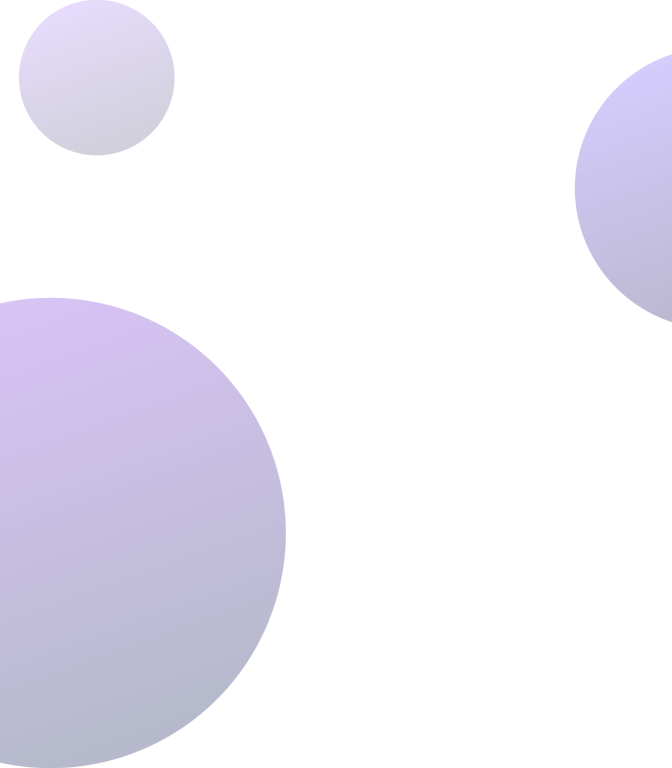
Write a Shadertoy shader that draws this background.

```glsl
// Three soft lavender discs on a white ground, two of them cut by the frame.
// Each disc is a circle distance function with a smoothed edge, filled by a
// linear gradient that runs down and slightly to the right.

const vec3 WHITE = vec3(1.0);
const vec2 GRADIENT_DIR = vec2(0.34, -0.94);

// Signed distance to a circle, negative inside
float circleDistance(vec2 p, vec2 center, float radius) {
    return length(p - center) - radius;
}

// Linear blend across a disc, from its upper left to its lower right
vec3 discGradient(vec2 p, vec2 center, float radius, vec3 startColor, vec3 endColor) {
    float along = dot(p - center, GRADIENT_DIR) / radius;
    return mix(startColor, endColor, clamp(0.5 + 0.5 * along, 0.0, 1.0));
}

// Lay one gradient disc over the colour below it
vec3 paintDisc(vec3 below, vec2 p, float pixel, vec2 center, float radius,
               vec3 startColor, vec3 endColor) {
    float edge = circleDistance(p, center, radius);
    float coverage = 1.0 - smoothstep(-0.75 * pixel, 0.75 * pixel, edge);
    vec3 fill = discGradient(p, center, radius, startColor, endColor);
    return mix(below, fill, coverage);
}

void mainImage(out vec4 fragColor, in vec2 fragCoord) {
    // One unit is the canvas height
    vec2 p = fragCoord / iResolution.y;
    float pixel = 1.0 / iResolution.y;
    vec3 color = WHITE;

    // Small pale disc, upper left
    color = paintDisc(color, p, pixel, vec2(0.126, 0.899), 0.1013,
                      vec3(0.905, 0.860, 0.990), vec3(0.815, 0.815, 0.855));

    // Bluish disc, cut by the right side
    color = paintDisc(color, p, pixel, vec2(0.932, 0.755), 0.1835,
                      vec3(0.835, 0.800, 0.990), vec3(0.725, 0.710, 0.800));

    // Large disc, cut by the left side
    color = paintDisc(color, p, pixel, vec2(0.066, 0.306), 0.3062,
                      vec3(0.850, 0.765, 0.965), vec3(0.710, 0.725, 0.795));

    fragColor = vec4(color, 1.0);
}
```
